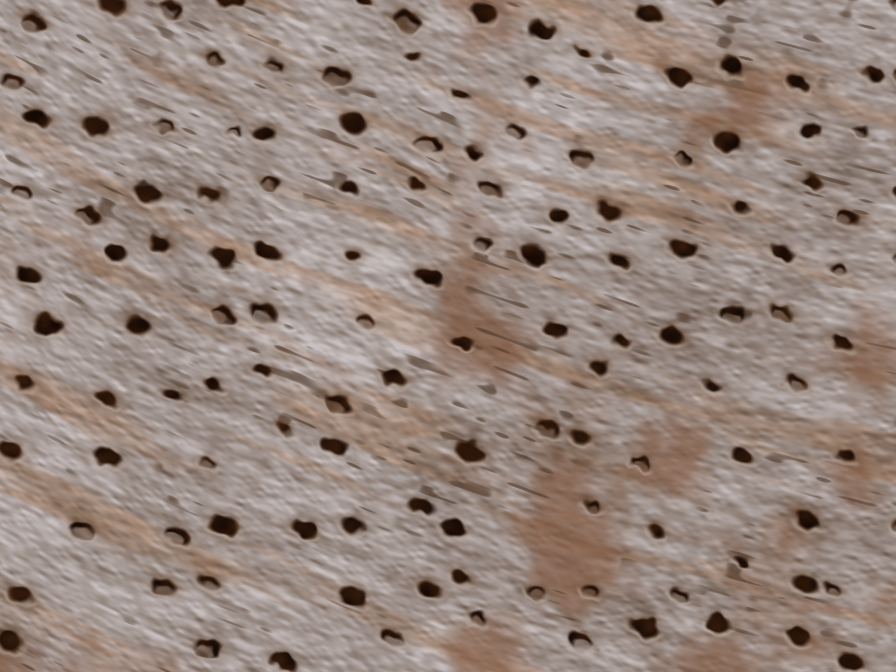
A WebGL 2 fragment shader for this texture:

```glsl
#version 300 es
precision highp float;

uniform vec2 u_resolution;
out vec4 fragColor;

float hash(vec2 p) {
    return fract(sin(dot(p, vec2(127.1, 311.7))) * 43758.5453);
}

vec2 hash2(vec2 p) {
    return vec2(hash(p), hash(p + 37.3));
}

float noise(vec2 p) {
    vec2 i = floor(p), f = fract(p);
    f = f * f * (3.0 - 2.0 * f);
    return mix(mix(hash(i), hash(i + vec2(1, 0)), f.x),
               mix(hash(i + vec2(0, 1)), hash(i + vec2(1, 1)), f.x), f.y);
}

float fbm(vec2 p) {
    float sum = 0.0, amp = 0.53;
    for (int i = 0; i < 4; i++) {
        sum += amp * noise(p);
        p = mat2(0.96, 0.28, -0.28, 0.96) * p * 2.03 + 11.7;
        amp *= 0.5;
    }
    return sum;
}

// Grain coordinates: x runs along the fibres, y across them
vec2 grain(vec2 p) {
    float across = p.y + 0.5 * p.x - 0.1 * p.x * p.x;
    return vec2(p.x - 0.35 * p.y, across + 0.012 * noise(p * 7.0));
}

// Rough height of the cut fibres
float relief(vec2 p) {
    vec2 g = grain(p);
    return 0.6 * noise(g * vec2(38, 95)) + 0.4 * noise(g * vec2(85, 170) + 5.0);
}

// x: dark pore, y: brown stain around it, z: pale lower lip
vec3 pores(vec2 p) {
    const float cell = 0.094;
    vec2 ragged = vec2(noise(p * 75.0), noise(p * 75.0 + 19.0)) - 0.5;
    vec2 q = p + 0.009 * ragged;
    vec3 result = vec3(0);
    for (int y = -1; y <= 1; y++) {
        for (int x = -1; x <= 1; x++) {
            vec2 id = floor(p / cell) + vec2(x, y);
            if (hash(id + 71.0) > 0.84) continue;
            vec2 center = (id + 0.14 + 0.72 * hash2(id)) * cell;
            float radius = mix(0.009, 0.0185, hash(id + 5.0));
            vec2 d = mat2(0.94, 0.34, -0.34, 0.94) * (q - center);
            d *= vec2(0.82, 1.12 + 0.3 * hash(id + 9.0));
            float edge = length(d) - radius;
            float pore = 1.0 - smoothstep(-0.005, 0.0025, edge);

            // Some pores are partly plugged, leaving a crescent
            float plug = step(0.7, hash(id + 13.0));
            vec2 shift = radius * vec2(0.25 - 0.5 * hash(id + 3.0), -0.55);
            float filled = 1.0 - smoothstep(-0.004, 0.003, length(d - shift) - 0.75 * radius);
            pore *= 1.0 - 0.8 * plug * filled;

            float stain = exp(-max(edge, 0.0) * 150.0) * (0.25 + 0.6 * hash(id + 17.0));
            float lip = exp(-pow(edge - 0.005, 2.0) * 90000.0) * smoothstep(0.2, -0.9, d.y / radius);
            result = max(result, vec3(pore, stain, lip));
        }
    }
    return result;
}

void main() {
    vec2 p = gl_FragCoord.xy / u_resolution.y;
    float aspect = u_resolution.x / u_resolution.y;
    vec2 g = grain(p);

    // Broad light, fibre bands and embossed roughness
    float tone = 0.79 - 0.24 * p.x / aspect;
    tone += 0.75 * (fbm(p * 4.0 + 3.0) - 0.5);
    tone += 0.65 * (fbm(g * vec2(9, 48)) - 0.5);
    tone += 0.75 * (relief(p) - relief(p + vec2(0.002, 0.0045)));
    tone += 0.38 * (noise(g * vec2(60, 130) + 31.0) - 0.5);
    vec3 color = mix(vec3(0.45, 0.38, 0.335), vec3(0.74, 0.705, 0.7), clamp(tone, -0.3, 1.15));

    // Long tan streaks between the pale fibres
    float streak = smoothstep(0.54, 0.74, fbm(g * vec2(2.6, 25) + 8.0));
    streak *= 0.4 + 0.6 * noise(g * vec2(16, 60));
    color = mix(color, vec3(0.6, 0.46, 0.36) * (0.72 + 0.4 * tone), 0.75 * streak);

    // Rusty patches, stronger toward the lower right
    float corner = 0.12 * (p.x / aspect - p.y);
    float rust = smoothstep(0.55, 0.78, fbm(p * vec2(7, 6) + 21.0) + corner);
    color = mix(color, vec3(0.5, 0.33, 0.23), 0.6 * rust);

    // Short dark cracks along the fibres
    float crack = smoothstep(0.77, 0.93, noise(g * vec2(24, 105) + 43.0));
    crack *= smoothstep(0.4, 0.65, noise(p * 11.0 + 2.0));
    color = mix(color, vec3(0.31, 0.23, 0.17), 0.65 * crack);

    // Pores with stained rims
    vec3 pore = pores(p);
    float patchy = 0.45 + 0.75 * noise(p * 55.0 + 6.0);
    color = mix(color, vec3(0.37, 0.25, 0.16), clamp(pore.y * patchy, 0.0, 0.85));
    color = mix(color, vec3(0.78, 0.74, 0.71), 0.4 * pore.z);
    vec3 depth = mix(vec3(0.07, 0.03, 0.015), vec3(0.2, 0.1, 0.04), noise(p * 60.0 + 15.0));
    color = mix(color, depth, pore.x);

    fragColor = vec4(color, 1.0);
}
```
